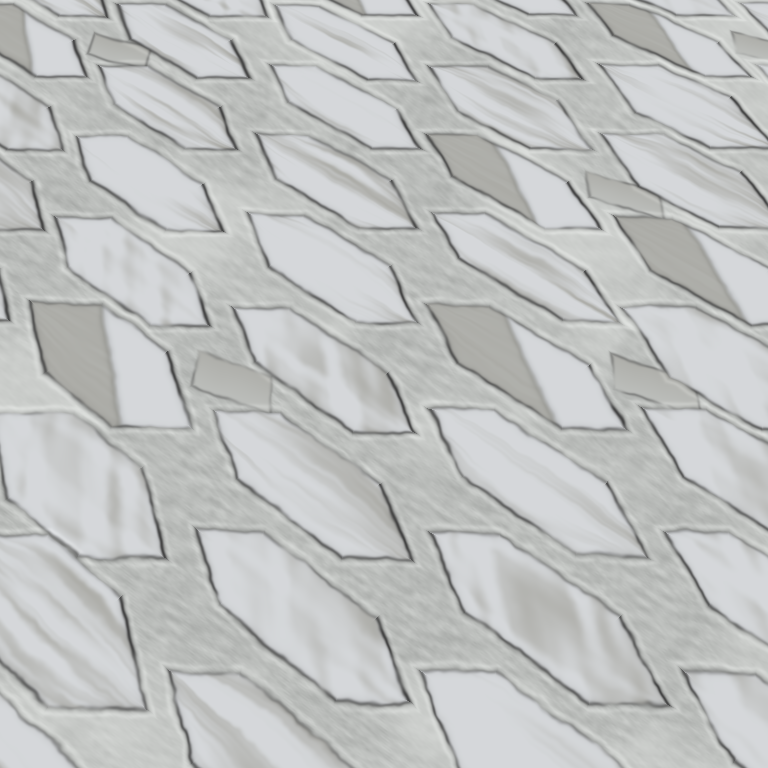
A Shadertoy shader for this pattern:

```glsl
// Pale plaster relief: slanted six-sided petals on a grid seen in perspective.
// Each petal is an intersection of three slabs, shaded with hashed folds,
// and outlined by a worn groove whose darkness depends on the side.

#define HORIZON 1.365      // height of the vanishing line above the canvas
#define VANISH_X 0.573     // where the columns converge
#define COLUMN_GAP 0.1474  // column spacing per unit of depth
#define ROW_SCALE 24.68    // row foreshortening
#define ROW_ASPECT 0.52    // row height relative to column width
#define GROOVE 0.0024      // half width of the outline
#define FAT_SHARE 0.25     // share of wide petals
#define FOLD_SHARE 0.16    // share of folded petals with a loose flap
#define SHADE vec3(0.67, 0.67, 0.65)
#define PLASTER vec3(0.75, 0.76, 0.75)
#define LIGHT vec3(0.835, 0.845, 0.855)
#define INK vec3(0.23, 0.23, 0.23)

float hash(vec2 p) {
    return fract(sin(dot(p, vec2(127.1, 311.7))) * 43758.5453);
}

float noise(vec2 p) {
    vec2 i = floor(p), f = fract(p);
    f = f * f * (3.0 - 2.0 * f);
    return mix(mix(hash(i), hash(i + vec2(1, 0)), f.x),
               mix(hash(i + vec2(0, 1)), hash(i + vec2(1, 1)), f.x), f.y);
}

float fbm(vec2 p) {
    return 0.55 * noise(p) + 0.3 * noise(p * 2.1 + 7.3) + 0.15 * noise(p * 4.3 + 3.1);
}

// Signed distance to a petal in x, groove strength of the closest side in y
vec2 petalShape(vec2 p, float halfWidth) {
    float cap = dot(p, vec2(0.02, -1.0));
    float flank = dot(p, vec2(0.547, -0.837));
    float tip = dot(p, vec2(0.9, -0.44));
    vec2 side = vec2(abs(cap) - 0.3, cap > 0.0 ? 0.4 : 0.65);
    vec2 flankSide = vec2(abs(flank) - halfWidth, flank > 0.0 ? 0.45 : 0.75);
    vec2 tipSide = vec2(abs(tip) - 0.279, tip > 0.0 ? 1.0 : 0.85);
    if (flankSide.x > side.x) side = flankSide;
    return tipSide.x > side.x ? tipSide : side;
}

// Folds run along the petal, or fan down from its top as pleats
vec3 petalColor(vec2 p, vec2 id, bool folded) {
    float along = dot(p, vec2(0.83, 0.56));
    float across = dot(p, vec2(-0.56, 0.83)) / max(0.25 - 0.5 * along * along, 0.06);
    vec2 seed = id * 17.0 + 40.0;
    float streak = noise(vec2(across * 5.0, along * 1.8) + seed);
    float fine = noise(vec2(across * 14.0, along * 3.0) + seed);
    float pleat = noise(vec2((p.x - 0.25 * p.y) * 17.0, p.y * 3.0) + seed);
    float pleated = step(0.6, hash(id + 5.7));
    float tone = mix(0.75 * streak + 0.25 * fine, 0.6 * pleat + 0.4 * streak, pleated);
    tone += 0.2 * (hash(id + 2.9) - 0.5) + 0.1 * across - 0.25 * along;
    vec3 color = mix(SHADE, LIGHT, smoothstep(0.0, 0.75, tone + 0.12));
    if (folded) {
        float crease = dot(p, vec2(0.9, -0.35)) - 0.02;
        color = mix(mix(SHADE, PLASTER, 0.25 * fine), LIGHT,
                    smoothstep(-0.015, 0.015, crease));
        color -= 0.08 * exp(-crease * crease * 3000.0);
    }
    return color;
}

// Scratched plaster with smoother bright patches
vec3 groundColor(vec2 p) {
    vec2 grain = vec2(p.x * 0.8 + p.y * 0.6, p.y * 0.8 - p.x * 0.6) * vec2(48.0, 130.0);
    float relief = fbm(grain) - fbm(grain + vec2(0.5, 0.7));
    float patchy = smoothstep(0.45, 0.75, fbm(p * 4.0 + 11.0));
    vec3 color = mix(PLASTER - 0.025, PLASTER + 0.045, patchy);
    color += 0.035 * (fbm(p * 22.0) - 0.5);
    return color + relief * mix(0.11, 0.04, patchy);
}

void mainImage(out vec4 fragColor, in vec2 fragCoord) {
    vec2 pos = fragCoord / iResolution.y;
    pos.y = 1.0 - pos.y;
    float pixel = 1.0 / iResolution.y;

    // Perspective grid
    float depth = pos.y + HORIZON;
    float unit = COLUMN_GAP * depth;
    vec2 grid = vec2((pos.x - VANISH_X) / unit, 18.0 - ROW_SCALE / depth);
    vec2 wobble = 0.03 * (vec2(fbm(pos * 28.0), fbm(pos * 28.0 + 31.0)) - 0.5);
    float wear = smoothstep(0.15, 0.65, fbm(pos * 24.0 + 5.0));
    vec3 color = groundColor(pos);

    for (int j = -1; j <= 1; j++)
    for (int i = -1; i <= 1; i++) {
        vec2 id = floor(grid) + vec2(i, j);
        vec2 jitter = 0.06 * (vec2(hash(id + 0.3), hash(id + 8.1)) - 0.5);
        vec2 p = (grid - id - vec2(0.41, 0.59) - jitter) * vec2(1.0, ROW_ASPECT) + wobble;
        bool folded = hash(id + 13.7) < FOLD_SHARE;

        // Loose flap past the tip of a folded petal
        if (folded) {
            vec2 q = p - vec2(0.62, 0.1);
            q.y -= 0.35 * q.x;
            float flap = max(abs(q.x) - 0.19, abs(q.y) - 0.085) * unit;
            color = mix(color, mix(SHADE, PLASTER, 0.5 + 4.0 * q.y),
                        smoothstep(0.004, -0.004, flap));
            color = mix(color, INK, 0.4 * wear * exp(-pow(flap / GROOVE, 2.0)));
        }

        // Petal body, raised rim and worn groove
        float halfWidth = 0.15 + 0.02 * hash(id + 4.4);
        if (hash(id + 21.3) < FAT_SHARE) halfWidth += 0.04;
        vec2 petal = petalShape(p, halfWidth);
        float dist = petal.x * unit;
        color = mix(color, petalColor(p, id, folded), smoothstep(pixel, -pixel, dist));
        color += 0.06 * exp(-pow((dist - 0.007) / 0.003, 2.0));
        float groove = exp(-pow(dist / max(GROOVE, pixel), 2.0));
        float halo = exp(-pow(dist / (GROOVE * 2.5), 2.0));
        color = mix(color, INK, petal.y * (0.3 + 0.7 * wear) * (0.8 * groove + 0.12 * halo));
    }
    fragColor = vec4(clamp(color, 0.0, 1.0), 1.0);
}
```
